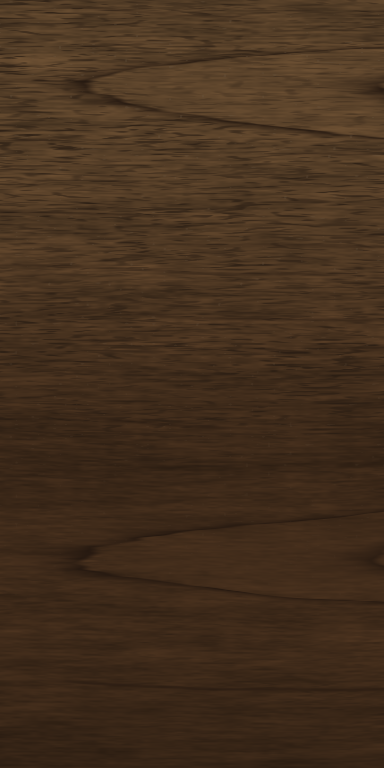
This texture is drawn by a Shadertoy shader. Its source:

```glsl
const vec3 LOW_WOOD = vec3(0.250, 0.168, 0.102);
const vec3 HIGH_WOOD = vec3(0.350, 0.258, 0.164);
const vec3 PORE_COLOR = vec3(0.150, 0.105, 0.070);
const vec3 LINE_COLOR = vec3(0.135, 0.088, 0.058);
const vec3 FLECK_COLOR = vec3(0.42, 0.35, 0.27);

const float BAND_HEIGHT = 0.82;   // centre of the dark middle band
const float BAND_DARKNESS = 0.10;
const float STREAK_CONTRAST = 0.30;
const float FIBER_CONTRAST = 0.24;
const float PORE_STRENGTH = 0.50;
const float LINE_STRENGTH = 0.75;
const float WARP = 0.012;

float hash(vec2 p) {
    return fract(sin(dot(p, vec2(127.1, 311.7))) * 43758.5453);
}

float noise(vec2 p) {
    vec2 i = floor(p);
    vec2 f = fract(p);
    f = f * f * (3.0 - 2.0 * f);
    return mix(mix(hash(i), hash(i + vec2(1, 0)), f.x),
               mix(hash(i + vec2(0, 1)), hash(i + vec2(1, 1)), f.x), f.y);
}

// Layers of noise, each finer than the last
float fbm(vec2 p) {
    float sum = 0.0;
    float weight = 0.5;
    for (int i = 0; i < 4; i++) {
        sum += weight * noise(p);
        p = p * 2.03 + 17.3;
        weight *= 0.5;
    }
    return sum / 0.9375;
}

// Parabola opening to the right: positive inside, zero on its edge
float archField(vec2 p, vec2 tip, float above, float below) {
    float y = p.y - tip.y;
    float q = y / (y > 0.0 ? above : below);
    return p.x - tip.x - q * q;
}

// Growth line: crisp inner edge, soft fade outwards
float archLine(float field, float fade) {
    float inner = 1.0 - smoothstep(-0.005, 0.035, field);
    return inner * exp(min(field, 0.0) / fade);
}

// Thin, broken growth lines that run along the grain
float grainLines(vec2 p) {
    float level = p.y * 11.0 + 0.8 * noise(vec2(p.x * 1.6, p.y * 3.0));
    float row = floor(level);
    float offset = abs(fract(level) - 0.25 - 0.5 * hash(vec2(row, 4.0)));
    float presence = smoothstep(0.4, 0.8, noise(vec2(p.x * 2.6 + row * 7.1, row)));
    return presence * (1.0 - smoothstep(0.01, 0.075, offset));
}

// Short dashes; the rows are shifted so that no columns show
float dashes(vec2 p, vec2 scale, float low, float high) {
    vec2 q = p * scale;
    q.x += 3.0 * noise(vec2(q.x * 0.13, q.y * 0.7));
    return smoothstep(low, high, noise(q));
}

void mainImage(out vec4 fragColor, in vec2 fragCoord) {
    vec2 p = fragCoord / iResolution.x;
    vec2 w = p;
    w.y += WARP * (noise(vec2(p.x * 2.5, p.y * 4.0)) - 0.5);
    w.y += 0.3 * WARP * (noise(vec2(p.x * 7.0, p.y * 12.0)) - 0.5);

    // Cathedral arches and the small hearts within them
    float fray = noise(vec2(p.x * 8.0, p.y * 120.0)) - 0.5;
    vec2 a = w + vec2(0.05 * fray, 0.0);
    float upper = archField(a, vec2(0.23, 1.78), 0.112, 0.160);
    float lower = archField(a, vec2(0.20, 0.535), 0.150, 0.115);
    float upperHeart = archField(a, vec2(0.98, 1.765), 0.130, 0.130);
    float lowerHeart = archField(a, vec2(0.97, 0.550), 0.130, 0.120);
    float inside = max(smoothstep(0.0, 0.12, upper), smoothstep(0.0, 0.12, lower));

    // Overall tone, from warm dark below to pale above
    vec3 wood = mix(LOW_WOOD, HIGH_WOOD, smoothstep(0.7, 1.8, p.y));
    float band = (p.y - BAND_HEIGHT) / 0.15;
    wood *= 1.0 - BAND_DARKNESS * exp(-band * band);
    wood *= mix(0.86, 1.0, smoothstep(0.0, 0.4, p.y));
    wood *= 1.0 - 0.07 * smoothstep(1.85, 2.0, p.y) + 0.05 * inside;

    // Long streaks, soft mottling and fine fibres
    float calm = 1.0 - 0.5 * inside;
    float depth = mix(0.7, 1.0, smoothstep(0.5, 1.1, p.y));
    float streak = fbm(vec2(w.x * 1.8, w.y * 34.0)) - 0.5;
    float mottle = fbm(vec2(w.x * 8.0, w.y * 26.0) + 40.0) - 0.5;
    float fiber = noise(vec2(w.x * 13.0, w.y * 190.0)) - 0.5;
    fiber += 0.7 * (noise(vec2(w.x * 45.0, w.y * 230.0) + 23.0) - 0.5);
    wood *= 1.0 + calm * STREAK_CONTRAST * streak + 0.18 * mottle
          + FIBER_CONTRAST * depth * (0.4 + 0.6 * calm) * fiber;

    // Short dark pores, densest in the upper middle
    float pores = dashes(w + 9.0, vec2(26.0, 190.0), 0.55, 0.90);
    pores += 0.8 * dashes(w + 31.0, vec2(11.0, 150.0), 0.58, 0.92);
    float density = mix(0.35, 1.0, smoothstep(0.6, 1.1, p.y)) * calm;
    density *= 0.55 + 0.8 * noise(vec2(p.x * 2.5, p.y * 11.0));
    wood = mix(wood, PORE_COLOR, clamp(PORE_STRENGTH * pores * density, 0.0, 0.75));

    // Growth lines
    float lines = max(archLine(upper, 0.060), archLine(lower, 0.070));
    lines = max(lines, max(archLine(upperHeart, 0.055), archLine(lowerHeart, 0.06)));
    lines *= 0.65 + 0.6 * noise(vec2(p.x * 10.0, p.y * 60.0));
    float rows = grainLines(w) * mix(0.6, 0.35, smoothstep(0.6, 1.0, p.y));
    lines = max(lines, rows * (1.0 - inside));
    wood = mix(wood, LINE_COLOR, clamp(LINE_STRENGTH * lines, 0.0, 0.85));

    // Sparse pale flecks
    float fleck = smoothstep(0.88, 0.97, noise(vec2(p.x * 70.0, p.y * 190.0) + 70.0));
    wood = mix(wood, FLECK_COLOR, 0.25 * fleck * smoothstep(0.0, 1.8, p.y));

    fragColor = vec4(wood, 1.0);
}
```
